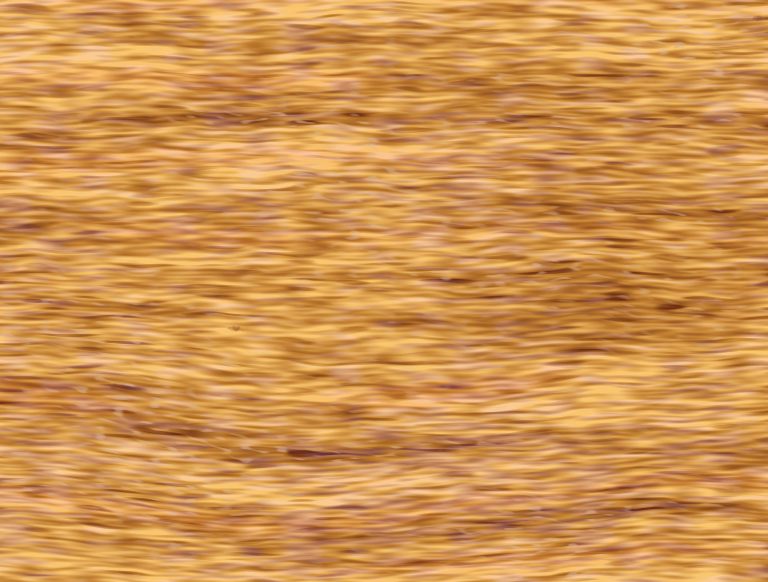
This texture is drawn by a WebGL 2 fragment shader. Its source:

```glsl
#version 300 es
precision highp float;
// Varnished golden oak board with its grain running left to right.
// Stretched gradient noise gives figured growth bands under nearly straight
// fibres; short dark pores, pale varnish glints and a few nicks lie on top.

#define BASE_TONE 0.74
#define BAND_FREQ vec2(1.1, 11.0)
#define STREAK_FREQ vec2(2.4, 38.0)
#define FIBRE_FREQ vec2(6.5, 88.0)
#define HAIR_FREQ vec2(18.0, 150.0)
#define PORE_FREQ vec2(11.0, 105.0)
#define GLINT_FREQ vec2(32.0, 130.0)
#define FIGURE_BEND 0.085
#define NICK_COUNT 5
#define DARK_WOOD vec3(0.50, 0.25, 0.10)
#define MID_WOOD vec3(0.74, 0.48, 0.18)
#define LIGHT_WOOD vec3(0.96, 0.75, 0.41)

uniform vec2 u_resolution;
out vec4 fragColor;

float hash(vec2 cell) {
    uvec2 q = uvec2(ivec2(cell) + 32768) * uvec2(1597334677u, 3812015801u);
    uint h = q.x ^ q.y;
    h = (h ^ (h >> 15)) * 1597334677u;
    h ^= h >> 16;
    return float(h & 65535u) / 65536.0;
}

float cornerSlope(vec2 cell, vec2 offset) {
    float angle = 6.28318 * hash(cell);
    return dot(vec2(cos(angle), sin(angle)), offset);
}

// Gradient noise, roughly -1 to 1
float noise(vec2 p) {
    vec2 i = floor(p), f = p - i;
    vec2 u = f * f * f * (f * (f * 6.0 - 15.0) + 10.0);
    float low = mix(cornerSlope(i, f), cornerSlope(i + vec2(1, 0), f - vec2(1, 0)), u.x);
    float high = mix(cornerSlope(i + vec2(0, 1), f - vec2(0, 1)),
                     cornerSlope(i + vec2(1, 1), f - vec2(1, 1)), u.x);
    return 1.4 * mix(low, high, u.y);
}

// Slow bend of the growth bands, strongest in the lower half
float figureBend(vec2 p) {
    float strength = mix(0.12, 1.0, smoothstep(0.65, 0.2, p.y));
    return FIGURE_BEND * strength * noise(p * vec2(1.5, 2.3) + 3.7);
}

// Small wander that the single fibres follow
float fibreWander(vec2 p) {
    return 0.007 * noise(p * vec2(3.5, 6.0) + 11.3) + 0.0025 * noise(p * vec2(13.0, 24.0) + 5.1);
}

vec3 woodColour(float tone) {
    float t = clamp(tone, -0.15, 1.04);
    return t < 0.5 ? mix(DARK_WOOD, MID_WOOD, t * 2.0)
                   : mix(MID_WOOD, LIGHT_WOOD, t * 2.0 - 1.0);
}

void main() {
    vec2 p = gl_FragCoord.xy / u_resolution.y;
    float aspect = u_resolution.x / u_resolution.y;
    float bend = figureBend(p), wander = fibreWander(p);
    vec2 figure = p + vec2(0.0, bend + wander);
    vec2 g = p + vec2(0.0, 0.3 * bend + wander);

    // Growth bands and ever finer fibres
    float band = noise(figure * BAND_FREQ + 17.4);
    float streak = noise(g * STREAK_FREQ + 41.2);
    float fibre = noise(g * FIBRE_FREQ + 73.9);
    float hair = noise(g * HAIR_FREQ + 29.6);
    float tone = BASE_TONE + 0.21 * band + 0.22 * streak + 0.36 * fibre + 0.38 * hair;

    // Narrow late wood lines, frayed by the fibres
    float line = noise(figure * vec2(1.2, 19.0) + 57.3) - 0.25 * band;
    float lateWood = smoothstep(0.15, 0.7, line + 0.25 * fibre);
    tone -= 0.25 * lateWood;

    // Short pores, denser in the late wood
    float pore = smoothstep(0.2, 0.6, noise(g * PORE_FREQ + 91.8));
    tone -= pore * (0.28 + 0.25 * lateWood);

    // Redder dark wood
    vec3 colour = woodColour(tone);
    float redness = smoothstep(0.1, 0.7, noise(figure * vec2(1.3, 15.0) + 83.5));
    colour += redness * vec3(0.0, -0.030, -0.010);

    // Milky varnish veil and fine slanted glints
    float veil = noise(g * vec2(14.0, 95.0) + 8.2) + 0.4 * noise(p * 3.1 + 21.0);
    colour += smoothstep(-0.1, 0.45, veil) * vec3(0.004, 0.020, 0.150);
    vec2 slanted = vec2(g.x, g.y + 0.07 * g.x);
    float glint = smoothstep(0.2, 0.65, noise(slanted * GLINT_FREQ + 63.0));
    float gloss = 0.35 + 0.65 * max(lateWood, smoothstep(0.1, 0.6, noise(p * 2.6 + 47.0)));
    colour = mix(colour, vec3(0.88, 0.73, 0.62), 0.55 * glint * gloss);

    // Scattered nicks, alternately dark and pale
    for (int k = 0; k < NICK_COUNT; k++) {
        float id = float(k);
        vec2 centre = vec2(aspect * hash(vec2(id, 5.0)), hash(vec2(id, 9.0)));
        vec2 d = p - centre;
        d.y += 0.4 * d.x * (hash(vec2(id, 13.0)) - 0.5);
        float size = length(d / vec2(0.013, 0.005)) + 0.5 * noise(p * 130.0);
        vec3 nick = k % 2 == 0 ? vec3(0.52, 0.28, 0.13) : vec3(0.82, 0.66, 0.58);
        colour = mix(colour, nick, 0.5 * smoothstep(1.2, 0.3, size));
    }

    fragColor = vec4(clamp(colour, 0.0, 1.0), 1.0);
}
```
